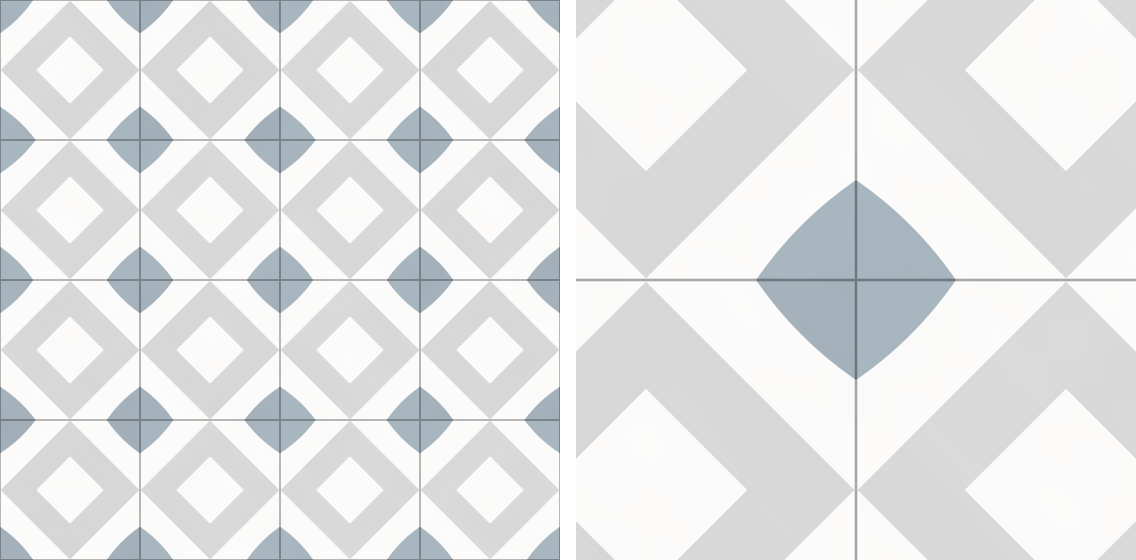
Left: the whole. Right: its middle third, enlarged.
Reproduce this pattern procedurally as a WebGL 1 fragment shader.

```glsl
precision highp float;
// Cement floor of 4 by 4 square tiles: a grey diamond ring in each tile and a
// bowed blue diamond over each tile corner, on white, with hairline joints.
// Shapes are folded distance functions; each tile gets its own slight tone.

uniform vec2 u_resolution;

const float TAU = 6.2831853;

// Coverage of a shape from its signed distance, smoothed over one pixel.
float fill(float dist, float pixel) {
    return 1.0 - smoothstep(-0.6 * pixel, 0.6 * pixel, dist);
}

float diamond(vec2 p, float radius) {
    return (abs(p.x) + abs(p.y) - radius) * 0.7071;
}

// Diamond with pointed tips and outward-curving sides.
float bowedDiamond(vec2 p, float radius) {
    p = abs(p);
    return (p.x + p.y - 1.3 * p.x * p.y - radius) * 0.8;
}

float hash(vec2 id) {
    return fract(sin(dot(id, vec2(12.99, 78.23))) * 437.58);
}

// Soft cloudiness in -1..1; whole frequencies make it wrap over the canvas.
float clouds(vec2 uv) {
    vec2 a = TAU * uv;
    return 0.5 * sin(5.0 * a.x + 2.0 * sin(3.0 * a.y))
         + 0.3 * sin(11.0 * a.y + 2.0 * sin(7.0 * a.x))
         + 0.2 * sin(23.0 * a.x + 19.0 * a.y);
}

void main() {
    vec2 uv = gl_FragCoord.xy / u_resolution;
    vec2 p = uv * 4.0;
    float pixel = 4.0 / min(u_resolution.x, u_resolution.y);

    vec2 tile = floor(p);
    vec2 fromCentre = p - tile - 0.5;
    vec2 corner = floor(p + 0.5);
    vec2 fromCorner = p - corner;
    float tone = hash(tile);
    float cloud = clouds(uv);

    // White ground and grey ring
    vec3 color = vec3(0.987, 0.984, 0.982) + 0.003 * cloud;
    vec3 grey = vec3(0.846 + 0.008 * (tone - 0.5) + 0.006 * cloud);
    float ring = fill(diamond(fromCentre, 0.496), pixel)
               - fill(diamond(fromCentre, 0.241), pixel);
    color = mix(color, grey, ring);

    // Blue corners, a little wider on even columns of odd rows
    float wide = (1.0 - mod(corner.x, 2.0)) * mod(corner.y, 2.0);
    vec2 q = fromCorner / vec2(1.0 + 0.07 * wide, 1.0);
    vec3 blue = mix(vec3(0.63, 0.675, 0.71), vec3(0.66, 0.715, 0.75),
                    clamp(0.35 + 0.7 * tone + 0.2 * cloud, 0.0, 1.0));
    color = mix(color, blue, fill(bowedDiamond(q, 0.238), pixel));

    // Hairline joints
    vec2 joint = 1.0 - smoothstep(0.0, 0.003 + pixel, abs(fromCorner));
    color *= 1.0 - 0.38 * max(joint.x, joint.y);

    gl_FragColor = vec4(color, 1.0);
}
```
